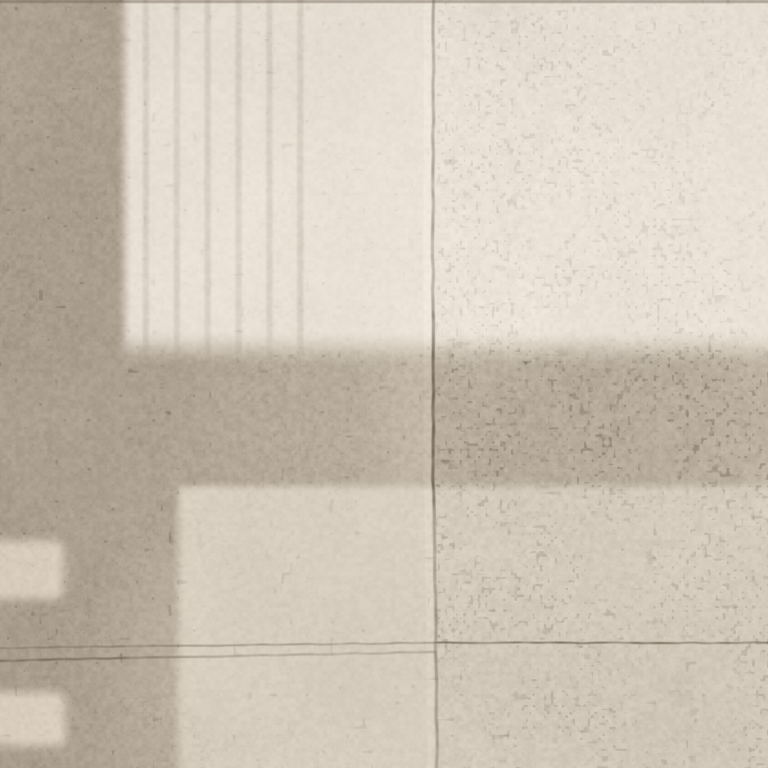
A Shadertoy shader for this texture:

```glsl
// Pale stone slabs crossed by soft window shadows: a left column, a wide band,
// thin slat lines and two small light patches. Blurred box masks set the light;
// layered value noise gives the grain, pits and worn joints.

const vec3 SUNLIT = vec3(0.915, 0.882, 0.838);
const vec3 HALF_LIT = vec3(0.838, 0.800, 0.742);
const vec3 BAND_SHADE = vec3(0.718, 0.676, 0.612);
const vec3 COLUMN_SHADE = vec3(0.668, 0.622, 0.556);
const vec3 JOINT_COLOR = vec3(0.43, 0.38, 0.32);

const float COLUMN_EDGE = 0.162;
const float LOWER_EDGE = 0.232;
const float BAND_TOP = 0.546;
const float BAND_BOTTOM = 0.367;
const float SLAT_START = 0.190;
const float SLAT_STEP = 0.0402;
const float SLAT_COUNT = 6.0;
const float JOINT_X = 0.564;
const float JOINT_Y = 0.163;
const float GRAIN = 0.085;
const float PITS = 0.13;

float hash(vec2 cell) {
    uvec2 q = uvec2(ivec2(cell)) * uvec2(1597u, 3812u);
    uint n = (q.x ^ (q.y + 7919u)) * 747796u;
    n = (n ^ (n >> 15)) * 277803u;
    n = (n ^ (n >> 13)) * 951275u;
    return float((n ^ (n >> 16)) & 65535u) / 65535.0;
}

float noise(vec2 p) {
    vec2 i = floor(p), f = fract(p);
    f = f * f * (3.0 - 2.0 * f);
    return mix(mix(hash(i), hash(i + vec2(1, 0)), f.x),
               mix(hash(i + vec2(0, 1)), hash(i + vec2(1, 1)), f.x), f.y);
}

float fbm(vec2 p) {
    float sum = 0.0, amp = 0.5;
    for (int i = 0; i < 4; i++) {
        sum += amp * noise(p);
        p = p * 2.03 + 17.3;
        amp *= 0.5;
    }
    return sum / 0.9375;
}

// Soft step centred on an edge
float soft(float edge, float blur, float x) {
    return smoothstep(edge - blur, edge + blur, x);
}

// Line mask from distance, never thinner than about a pixel
float line(float d, float halfWidth) {
    float aa = 0.7 / iResolution.y;
    return 1.0 - smoothstep(halfWidth - aa, halfWidth + aa + 0.001, abs(d));
}

float lightPatch(vec2 p, vec2 center, vec2 halfSize) {
    vec2 d = abs(p - center) - halfSize + 0.016;
    float dist = length(max(d, 0.0)) + min(max(d.x, d.y), 0.0) - 0.016;
    return 1.0 - soft(0.0, 0.012, dist);
}

vec3 shadowedLight(vec2 p) {
    float aboveBand = soft(BAND_TOP, 0.026, p.y);
    float belowBand = 1.0 - soft(BAND_BOTTOM, 0.009, p.y);

    // Shade deepens toward the left and fades near the joint
    vec3 shade = mix(COLUMN_SHADE, BAND_SHADE, smoothstep(0.10, 0.46, p.x));
    shade += 0.035 * smoothstep(0.44, 0.55, p.x) * (1.0 - soft(JOINT_X, 0.002, p.x));
    shade += 0.025 * smoothstep(0.90, 1.0, p.x);
    shade += 0.045 * smoothstep(0.08, 0.22, p.x) * (1.0 - smoothstep(0.15, 0.36, p.y));

    vec3 upper = SUNLIT - 0.018 * smoothstep(0.75, 1.0, p.y);
    vec3 lower = HALF_LIT + 0.012 * smoothstep(0.06, 0.30, p.y);
    lower -= 0.016 * soft(JOINT_X, 0.002, p.x);

    // Slat lines lie only in the upper sunlit field
    float index = clamp(round((p.x - SLAT_START) / SLAT_STEP), 0.0, SLAT_COUNT - 1.0);
    float slat = 1.0 - smoothstep(0.001, 0.007, abs(p.x - SLAT_START - index * SLAT_STEP));
    upper -= vec3(0.070, 0.074, 0.078) * slat * (0.75 + 0.25 * noise(p * vec2(30, 14)));

    vec3 col = mix(shade, upper, aboveBand * soft(COLUMN_EDGE, 0.011, p.x));
    col = mix(col, lower, belowBand * soft(LOWER_EDGE, 0.010, p.x));
    float patches = lightPatch(p, vec2(0.0, 0.258), vec2(0.083, 0.038))
                  + lightPatch(p, vec2(0.0, 0.064), vec2(0.086, 0.035));
    return mix(col, vec3(0.850, 0.808, 0.745), patches);
}

void mainImage(out vec4 fragColor, in vec2 fragCoord) {
    vec2 p = fragCoord / iResolution.xy;
    vec3 col = shadowedLight(p);

    // Grain and pits, rougher on the right slabs and in shade
    float rightSlab = soft(JOINT_X + 0.004, 0.004, p.x);
    float shadeAmount = 1.0 - smoothstep(0.66, 0.90, col.g);
    float rough = 0.45 + 0.55 * shadeAmount + 0.35 * rightSlab * (1.4 - p.x);
    col += GRAIN * rough * (fbm(p * 170.0) - 0.5);
    col += 0.035 * (fbm(p * 9.0) - 0.5);
    float pit = smoothstep(0.66, 0.92, noise(p * 210.0 + 41.0));
    col -= PITS * pit * rough * (0.25 + 0.5 * rightSlab) * smoothstep(0.25, 0.7, fbm(p * 14.0));
    float speck = smoothstep(0.90, 0.98, noise(p * 95.0 + 9.0));
    col -= 0.08 * speck * rough;

    // Vertical joint, darkest where the band crosses it
    float wobble = 0.0016 * (noise(vec2(p.y * 45.0, 3.0)) - 0.5);
    float dx = p.x - JOINT_X - 0.005 * (1.0 - smoothstep(0.0, 0.45, p.y)) - wobble;
    float wear = noise(vec2(p.y * 95.0, 7.0));
    float deep = smoothstep(0.31, 0.38, p.y) * (1.0 - smoothstep(0.54, 0.63, p.y));
    col = mix(col, JOINT_COLOR, line(dx, 0.0015) * mix(0.28 + 0.18 * wear, 0.60 + 0.35 * wear, deep));
    col += 0.022 * line(dx + 0.008, 0.004);

    // Horizontal joint: one line at right, two diverging lines at left
    float leftSpan = max(JOINT_X - p.x, 0.0);
    float dy = p.y - JOINT_Y - 0.0012 * (noise(vec2(p.x * 50.0, 11.0)) - 0.5);
    float wearX = 0.4 + 0.4 * noise(vec2(p.x * 70.0, 19.0));
    float mainLine = line(dy + 0.012 * leftSpan, 0.0009) * mix(0.6, 1.0, rightSlab);
    float lowLine = line(dy + 0.012 + 0.020 * leftSpan, 0.0011) * (1.0 - rightSlab);
    lowLine *= mix(0.45, 0.95, 1.0 - smoothstep(0.1, 0.3, p.x));
    col = mix(col, JOINT_COLOR, max(mainLine, lowLine) * wearX);
    col = mix(col, JOINT_COLOR, 0.45 * line(p.y - 0.998, 0.0015));

    fragColor = vec4(clamp(col, 0.0, 1.0), 1.0);
}
```
